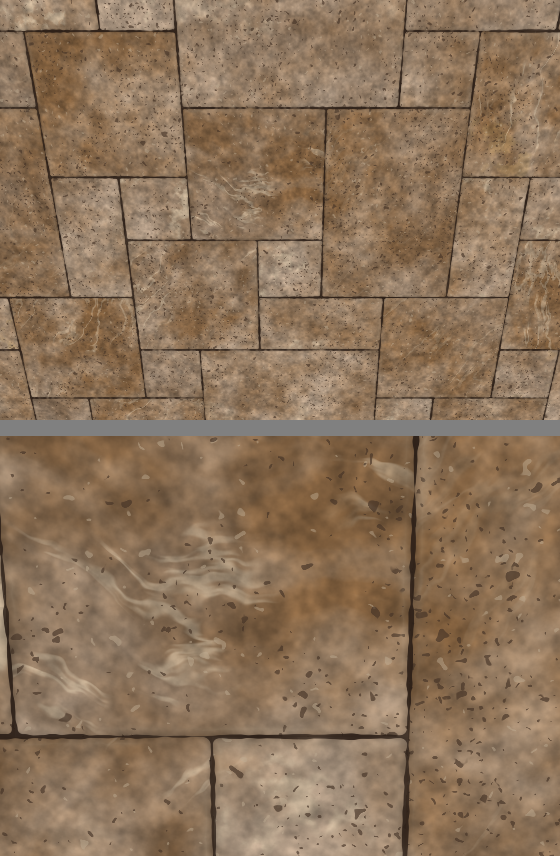
Top: the whole. Bottom: its middle third, enlarged.
Give the GLSL for this texture, as a Shadertoy shader.

```glsl
// Tumbled travertine paving in a four-size modular layout, seen slightly tilted.
// A 6 x 6 module of rectangles repeats; each stone gets its own tone, veins,
// cream deposits, grain and pits from seeded noise, then dark worn joints.

#define BROWN vec3(0.51, 0.385, 0.26)
#define PALE vec3(0.66, 0.57, 0.48)
#define GREY vec3(0.54, 0.46, 0.385)
#define CREAM vec3(0.75, 0.68, 0.58)
#define OCHRE vec3(0.72, 0.59, 0.38)
#define PIT vec3(0.27, 0.20, 0.15)
#define JOINT vec3(0.17, 0.12, 0.09)
#define GRAIN 0.55
#define TILT 0.051
#define MODULE 6.0
#define CORNER_RADIUS 0.045

const int STONES = 12;
const vec2 corners[STONES] = vec2[STONES](
    vec2(0, 0), vec2(2, -1), vec2(5, 0), vec2(2, 1), vec2(4, 1), vec2(0, 2),
    vec2(1, 2), vec2(1, 3), vec2(3, 3), vec2(3, 4), vec2(5, 4), vec2(1, 5));
const vec2 sizes[STONES] = vec2[STONES](
    vec2(2, 2), vec2(3, 2), vec2(1, 1), vec2(2, 2), vec2(2, 3), vec2(1, 2),
    vec2(1, 1), vec2(2, 2), vec2(1, 1), vec2(2, 1), vec2(2, 2), vec2(1, 1));

float hash(vec2 p) {
    vec3 q = fract(p.xyx * 0.1031);
    q += dot(q, q.yzx + 33.33);
    return fract((q.x + q.y) * q.z);
}

float noise(vec2 p) {
    vec2 i = floor(p), f = fract(p);
    f = f * f * (3.0 - 2.0 * f);
    return mix(mix(hash(i), hash(i + vec2(1, 0)), f.x),
               mix(hash(i + vec2(0, 1)), hash(i + vec2(1, 1)), f.x), f.y);
}

float fbm(vec2 p) {
    float sum = 0.0, amp = 0.5;
    for (int i = 0; i < 5; i++) {
        sum += amp * noise(p);
        p = mat2(1.6, 1.2, -1.2, 1.6) * p + 7.3;
        amp *= 0.5;
    }
    return sum / 0.97;
}

// Scattered irregular dots, at most one per cell; soft is the edge in cells
float specks(vec2 p, float density, float soft) {
    p += 0.5 * vec2(noise(p * 2.3), noise(p * 2.3 + 31.0));
    vec2 cell = floor(p);
    vec2 centre = 0.3 + 0.4 * vec2(hash(cell + 5.0), hash(cell + 71.0));
    float radius = 0.07 + 0.2 * hash(cell + 23.0) * hash(cell + 47.0);
    float dist = length(fract(p) - centre) - radius;
    return step(hash(cell), density) * (1.0 - smoothstep(-soft, soft, dist));
}

// Distance inward from the rounded rim of a stone
float rimDistance(vec2 q, vec2 size) {
    vec2 s = abs(q - 0.5 * size) - 0.5 * size + CORNER_RADIUS;
    return CORNER_RADIUS - length(max(s, 0.0)) - min(max(s.x, s.y), 0.0);
}

void mainImage(out vec4 fragColor, in vec2 fragCoord) {
    // Tilted plane: one unit is the side of the smallest stone
    vec2 uv = vec2(fragCoord.x - 0.5 * iResolution.x, fragCoord.y) / iResolution.y;
    float unit = 0.1851 - TILT * (1.0 - uv.y);
    vec2 p = vec2((uv.x - 0.019) / unit + 3.47, 3.34 / unit - 18.42);
    float pixel = 1.0 / (unit * iResolution.y);

    // Find the stone under this point
    vec2 local = vec2(0.5), size = vec2(1.0);
    for (int i = 0; i < STONES; i++) {
        vec2 q = mod(p - corners[i], MODULE);
        if (q.x < sizes[i].x && q.y < sizes[i].y) {
            local = q;
            size = sizes[i];
        }
    }
    vec2 id = floor(p - local + 0.5);
    float pick = hash(id + 13.0), pick2 = hash(id + 57.0), pick3 = hash(id + 91.0);
    vec2 s = local + 40.0 * vec2(pick, pick2);
    float area = size.x * size.y;
    float small = 1.0 - step(1.5, area);
    float square = step(3.5, area) * step(area, 4.5);

    // Warped bedding: stretched noise along a diagonal direction
    float angle = -0.7 + 1.8 * (pick2 - 0.5);
    vec2 along = vec2(cos(angle), sin(angle));
    vec2 b = vec2(dot(s, along), dot(s, vec2(-along.y, along.x)));
    b += 0.7 * (vec2(fbm(s * 1.1), fbm(s * 1.1 + 19.0)) - 0.5);
    float band = fbm(b * vec2(0.7, 3.2));
    float veined = mix(0.25, 1.0, square) * smoothstep(0.1, 0.6, pick3);
    float ridge = 1.0 - abs(2.0 * fbm(b * vec2(0.9, 3.8) + 11.0) - 1.0);
    float vein = smoothstep(0.9, 0.99, ridge) * smoothstep(0.42, 0.6, fbm(s * 1.4 + 3.0));

    // Ground colour: stone tone plus clouds and bands
    float cloud = fbm(s * 1.3 + 29.0);
    float mottle = fbm(s * 4.5 + 61.0);
    float tone = 0.25 + 0.55 * pick + 0.1 * small;
    tone += 0.12 * step(2.5, size.x) - 0.22 * step(2.5, size.y);
    tone += 1.5 * (cloud - 0.5) + 0.9 * (mottle - 0.5) + 1.7 * veined * (band - 0.5);
    vec3 col = mix(BROWN, PALE, clamp(tone, -0.1, 1.15));
    float greyness = 0.35 * small + 0.45 * pick2 + 1.5 * (fbm(s * 0.9 + 83.0) - 0.5);
    col = mix(col, GREY + 0.12 * (tone - 0.5), 0.75 * clamp(greyness, 0.0, 1.0));

    // Cream veins and crusty deposits
    col = mix(col, CREAM, 0.6 * vein * veined);
    float crust = smoothstep(0.58, 0.68, fbm(b * vec2(0.9, 1.6) + 47.0) + 0.3 * (mottle - 0.5));
    crust *= smoothstep(0.4, 0.58, fbm(s * 7.0)) * smoothstep(0.3, 0.8, pick);
    col = mix(col, mix(CREAM, OCHRE, step(0.65, pick3)), 0.7 * crust);

    // Fine grain, pale flecks and dark pits in clusters
    col *= 1.0 + GRAIN * (fbm(s * 10.0 + 5.0) - 0.5) + 0.14 * (noise(s * 29.0) - 0.5);
    float cluster = smoothstep(0.43, 0.64, fbm(s * 1.6 + 7.0));
    col = mix(col, CREAM, 0.45 * specks(s * 11.0 + 3.0, 0.25, 11.0 * pixel * 0.6));
    float pits = specks(s * 9.0, 0.1 + 0.4 * cluster, 9.0 * pixel * 0.6);
    pits = max(pits, specks(s * 17.0 + 9.0, 0.08 + 0.5 * cluster, 17.0 * pixel * 0.5));
    col = mix(col, PIT, 0.65 * pits);

    // Worn rims and narrow, uneven joints
    float rim = rimDistance(local, size) - 0.012 * (noise(p * 21.0) - 0.5);
    col = mix(col, CREAM, 0.25 * exp(-abs(rim - 0.04) / 0.02) * noise(s * 5.0));
    col *= 1.0 - 0.22 * exp(-max(rim, 0.0) / 0.025);
    float width = 0.004 + 0.014 * noise(p * 3.0);
    float joint = 1.0 - smoothstep(width - 0.6 * pixel, width + 0.6 * pixel, rim);
    col = mix(col, JOINT, joint * (0.72 + 0.25 * noise(p * 4.0 + 15.0)));

    fragColor = vec4(clamp(col, 0.0, 1.0), 1.0);
}
```
